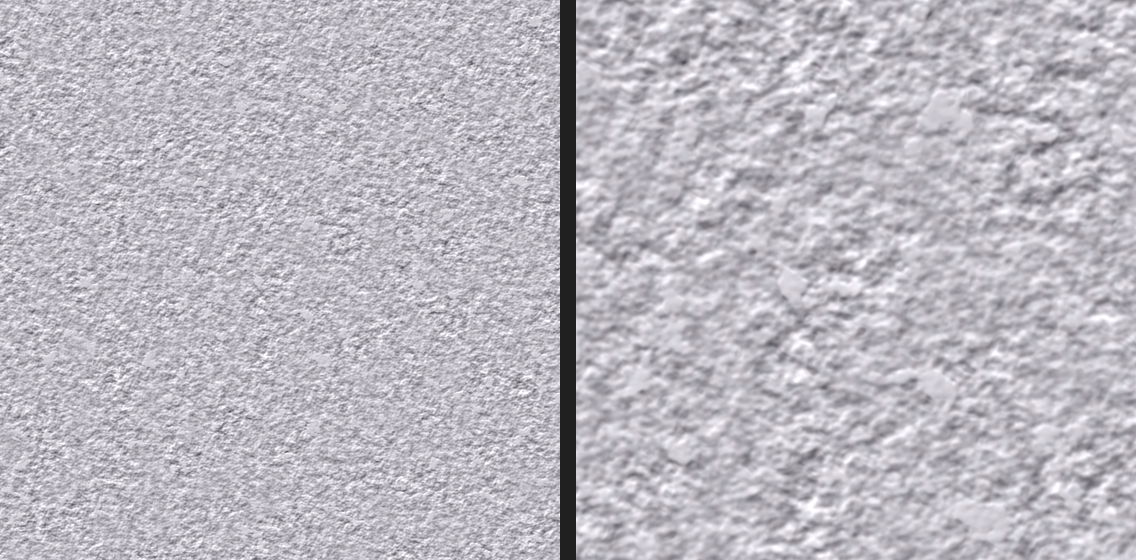
Left, the full canvas; right, a detail of the centre.
This texture is drawn by a three.js fragment shader. Its source:

```glsl
// Pale lilac-grey stucco wall: fine pitted grit with a few soft worn flats, lit from above.

#define MEAN_COLOR    vec3(0.747, 0.734, 0.764)
#define CONTRAST      0.081
#define CAVITY        16.0
#define LIGHT_DIR     vec2(-0.34, 0.94)
#define LIGHT_STEP    0.0009
#define STRETCH       vec2(1.0, 1.07)
#define GRAIN_FREQ    48.0
#define GRAIN_WEIGHTS vec3(0.42, 1.0, 1.0)
#define PIT_FREQ      125.0
#define PIT_DEPTH     0.002
#define FLAT_FREQ     31.0
#define FLAT_HEIGHT   0.0038

varying vec2 vUv;

float hash(vec2 cell) {
  vec3 q = fract(cell.xyx * 0.1031);
  q += dot(q, q.yzx + 33.33);
  return fract((q.x + q.y) * q.z);
}

// Contribution of one lattice corner: unit gradient dotted with the offset.
float corner(vec2 cell, vec2 offset) {
  float angle = 6.28319 * hash(cell);
  return dot(vec2(cos(angle), sin(angle)), offset);
}

float gradientNoise(vec2 p) {
  vec2 i = floor(p);
  vec2 f = p - i;
  vec2 u = f * f * f * (f * (f * 6.0 - 15.0) + 10.0);
  vec2 e = vec2(0.0, 1.0);
  return mix(mix(corner(i, f), corner(i + e.yx, f - e.yx), u.x),
             mix(corner(i + e.xy, f - e.xy), corner(i + e.yy, f - e.yy), u.x), u.y);
}

vec2 rotate(vec2 p, float angle) {
  float c = cos(angle);
  float s = sin(angle);
  return vec2(c * p.x - s * p.y, s * p.x + c * p.y);
}

// Three rotated octaves, each divided by its frequency so weights act on slope.
float grit(vec2 p) {
  float sum = 0.0;
  float freq = GRAIN_FREQ;
  vec3 weights = GRAIN_WEIGHTS;
  for (int i = 0; i < 3; i++) {
    float octave = float(i);
    vec2 q = rotate(p * freq, 0.6 + 1.1 * octave) + 17.3 * octave;
    sum += weights.x * gradientNoise(q) / freq;
    weights = weights.yzx;
    freq *= 2.05;
  }
  return sum;
}

// Small round hollows between the grains.
float pits(vec2 p) {
  float field = gradientNoise(rotate(p * PIT_FREQ, 2.1) + 33.8);
  return PIT_DEPTH * smoothstep(0.05, 0.42, field);
}

// Height of the plaster: pitted grit, worn smooth on flats whose rims it breaks up.
float plasterHeight(vec2 uv) {
  vec2 p = uv * STRETCH;
  float grain = grit(p);
  float roughness = 1.0 + 0.6 * gradientNoise(p * 15.0 + 40.4);
  float flatField = gradientNoise(rotate(p * FLAT_FREQ, 0.4) + 91.6) + 24.0 * grain;
  float flatMask = smoothstep(0.25, 0.52, flatField);
  float rough = (grain - pits(p)) * roughness;
  return rough * (1.0 - 0.75 * flatMask) + FLAT_HEIGHT * flatMask;
}

void main() {
  // Slope towards the light brightens, slope away from it darkens.
  vec2 lightStep = LIGHT_DIR * LIGHT_STEP;
  float below = plasterHeight(vUv - lightStep);
  float above = plasterHeight(vUv + lightStep);
  float slope = (below - above) / (2.0 * LIGHT_STEP);

  // Hollows receive less light than the raised grains.
  float cavity = 0.5 * (below + above);
  vec3 color = MEAN_COLOR + CONTRAST * slope + CAVITY * cavity;

  // Faint warm and cool speckle.
  float warmth = gradientNoise(rotate(vUv * 130.0, 0.9) + 7.7);
  color += 0.012 * warmth * vec3(1.0, -0.4, -0.6);

  gl_FragColor = vec4(clamp(color, 0.0, 1.0), 1.0);
}
```
